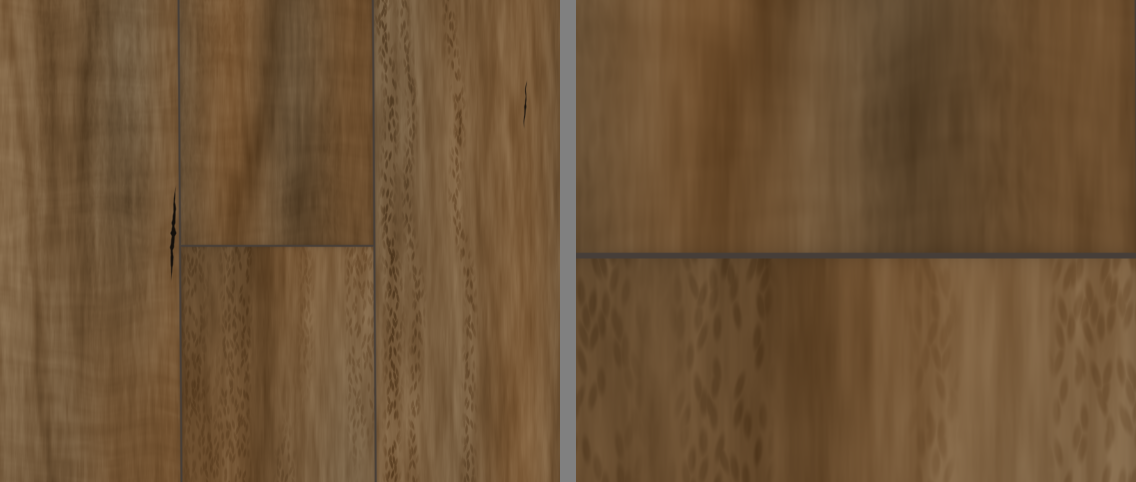
Left, the full canvas; right, a detail of the centre.
A WebGL 1 fragment shader for this texture:

```glsl
precision highp float;
// Timber floor: three columns of wide planks with one staggered butt joint.
// Each plank mixes broad heartwood streaks, stretched noise fibres, curly
// cross figure and cellular pores; dark seams and two cracks lie on top.
uniform vec2 u_resolution;

const float ASPECT = 0.8594;          // canvas height in canvas widths
const float PLANK_W = 0.347;
const float PLANK_L = 1.3;
const float FIRST_EDGE = -0.023;
const float JOINT_Y = 0.421;
const float SEAM_LEAN = 0.006;
const float SEAM_HALF = 0.0017;
const float FIBRE_GAIN = 0.30;
const float FLECK_GAIN = 0.26;
const float CURL_GAIN = 0.20;
const float BAND_GAIN = 0.42;
const float PORE_GAIN = 0.42;
const vec3 DARK_WOOD = vec3(0.29, 0.195, 0.095);
const vec3 MID_WOOD = vec3(0.44, 0.33, 0.21);
const vec3 PALE_WOOD = vec3(0.59, 0.49, 0.365);
const vec3 WARM_TINT = vec3(0.030, -0.004, -0.028);
const vec3 SEAM_COLOR = vec3(0.275, 0.245, 0.225);
const vec3 CRACK_COLOR = vec3(0.075, 0.06, 0.045);

float hash(vec2 p) {
  return fract(sin(dot(p, vec2(127.1, 311.7))) * 43758.55);
}

float noise(vec2 p) {
  vec2 i = floor(p), f = fract(p);
  f = f * f * (3.0 - 2.0 * f);
  return mix(mix(hash(i), hash(i + vec2(1, 0)), f.x),
             mix(hash(i + vec2(0, 1)), hash(i + vec2(1, 1)), f.x), f.y);
}

float layered(vec2 p) {
  return 0.55 * noise(p) + 0.3 * noise(p * 2.1 + 7.3) + 0.15 * noise(p * 4.3 + 3.1);
}

// Soft band along the grain, crossing y = 0 at x
float streak(vec2 p, float x, float lean, float width) {
  float d = (p.x - x - lean * p.y) / width;
  return exp(-d * d);
}

// Cellular dashes, one jittered slanted pore per stretched cell
float pores(vec2 p) {
  vec2 g = p * vec2(150.0, 62.0), cell = floor(g);
  float ink = 0.0;
  for (int j = -1; j <= 1; j++) {
    for (int i = -1; i <= 1; i++) {
      vec2 c = cell + vec2(float(i), float(j));
      vec2 d = g - c - vec2(hash(c), hash(c + 17.0));
      d.x += d.y * (hash(c + 5.0) - 0.5) * 1.4;
      float shape = 1.0 - smoothstep(0.25, 0.8, length(d * vec2(1.5, 1.1)));
      ink = max(ink, shape * step(0.3, hash(c + 31.0)));
    }
  }
  return ink;
}

// Tapered split with a ragged edge
float crack(vec2 p, vec2 center, float halfLen, float halfWidth, float px) {
  vec2 d = p - center;
  d.x -= 0.05 * d.y + 0.002 * (noise(vec2(p.y * 70.0, 2.0)) - 0.5);
  float taper = 1.0 - abs(d.y) / halfLen;
  float w = halfWidth * taper * (0.45 + 0.9 * noise(p * vec2(30.0, 160.0)));
  return (1.0 - smoothstep(w - px, w + px, abs(d.x))) * smoothstep(0.0, 0.25, taper);
}

void main() {
  float px = 1.0 / u_resolution.x;
  vec2 p = gl_FragCoord.xy / u_resolution * vec2(1.0, ASPECT);

  // Plank layout
  float across = (p.x - FIRST_EDGE + SEAM_LEAN * p.y) / PLANK_W;
  float col = floor(across), u = fract(across);
  float along = (p.y - JOINT_Y) / PLANK_L + 0.5 * (1.0 - mod(col, 2.0));
  float row = floor(along), v = fract(along);
  float seam = min(min(u, 1.0 - u) * PLANK_W, min(v, 1.0 - v) * PLANK_L);
  vec2 s = p + vec2(col * 3.7, row * 5.3);

  // Heartwood streaks and character: x tone, y slope across, z curl, w pores
  vec2 w = p + vec2(0.03 * (noise(s * vec2(5.0, 6.0)) - 0.5), 0.0);
  vec4 style;
  float band, poreBand = smoothstep(0.45, 0.75, noise(s * vec2(24.0, 2.0)));
  if (col < 0.5) {
    style = vec4(0.0, -0.08, 1.0, 0.1);
    band = 0.55 * streak(w, 0.08, -0.07, 0.011) - 0.65 * streak(w, 0.0, 0.0, 0.06)
         + 0.5 * streak(w, 0.085, 0.01, 0.025) * smoothstep(0.2, 0.6, p.y)
         + 0.75 * streak(w, 0.13, 0.035, 0.018) * smoothstep(0.1, 0.5, p.y);
  } else if (col < 1.5 && row > -0.5) {
    style = vec4(-0.04, -0.1, 0.8, 0.1);
    band = 0.65 * streak(w, 0.335, 0.2, 0.026)
         + 0.6 * streak(w, 0.545, 0.0, 0.028) * (1.0 - smoothstep(0.5, 0.8, p.y));
  } else if (col < 1.5) {
    style = vec4(0.03, 0.24, 0.25, 0.45);
    band = 0.6 * streak(w, 0.455, 0.03, 0.03) + 0.3 * streak(w, 0.53, 0.0, 0.012);
  } else {
    style = vec4(0.08, -0.2, 0.12, 1.0);
    band = 0.35 * streak(w, 0.885, -0.03, 0.02);
    poreBand = streak(w, 0.705, -0.01, 0.012) + 0.7 * streak(w, 0.742, -0.01, 0.009)
             + 0.75 * streak(w, 0.84, -0.03, 0.01);
  }

  // Grain, from broad figure to fine fibre
  float figure = layered(s * vec2(13.0, 1.6) + 0.8 * noise(s * 4.0)) - 0.5;
  float fibre = layered(s * vec2(150.0, 14.0)) - 0.5;
  float fleck = noise(vec2(s.x * 85.0 + s.y * 5.0, s.y * 8.0)) - 0.5;
  float curl = layered(vec2(s.x * 9.0, s.y * 42.0 + 2.0 * noise(s * 11.0))) - 0.5;
  float tone = 0.53 + style.x + style.y * (u - 0.5) + 0.42 * figure - BAND_GAIN * band
             + FIBRE_GAIN * fibre + CURL_GAIN * style.z * curl
             + FLECK_GAIN * fleck * (0.25 + 0.75 * style.w)
             - PORE_GAIN * style.w * clamp(poreBand, 0.0, 1.0) * pores(s);
  tone = clamp(tone, 0.0, 1.0);
  vec3 color = mix(DARK_WOOD, MID_WOOD, min(tone * 2.0, 1.0));
  color = mix(color, PALE_WOOD, max(tone * 2.0 - 1.0, 0.0));
  color += WARM_TINT * (noise(s * vec2(9.0, 1.5) + 40.0) * 1.6 - 0.8);

  // Cracks and seams
  float split = max(crack(p, vec2(0.309, 0.443), 0.09, 0.0042, px),
                    crack(p, vec2(0.938, 0.673), 0.045, 0.0016, px));
  color = mix(color, CRACK_COLOR, split);
  color *= 1.0 - 0.12 * exp(-seam * 220.0);
  color = mix(color, SEAM_COLOR, 1.0 - smoothstep(SEAM_HALF - px, SEAM_HALF + px, seam));
  gl_FragColor = vec4(color, 1.0);
}
```
